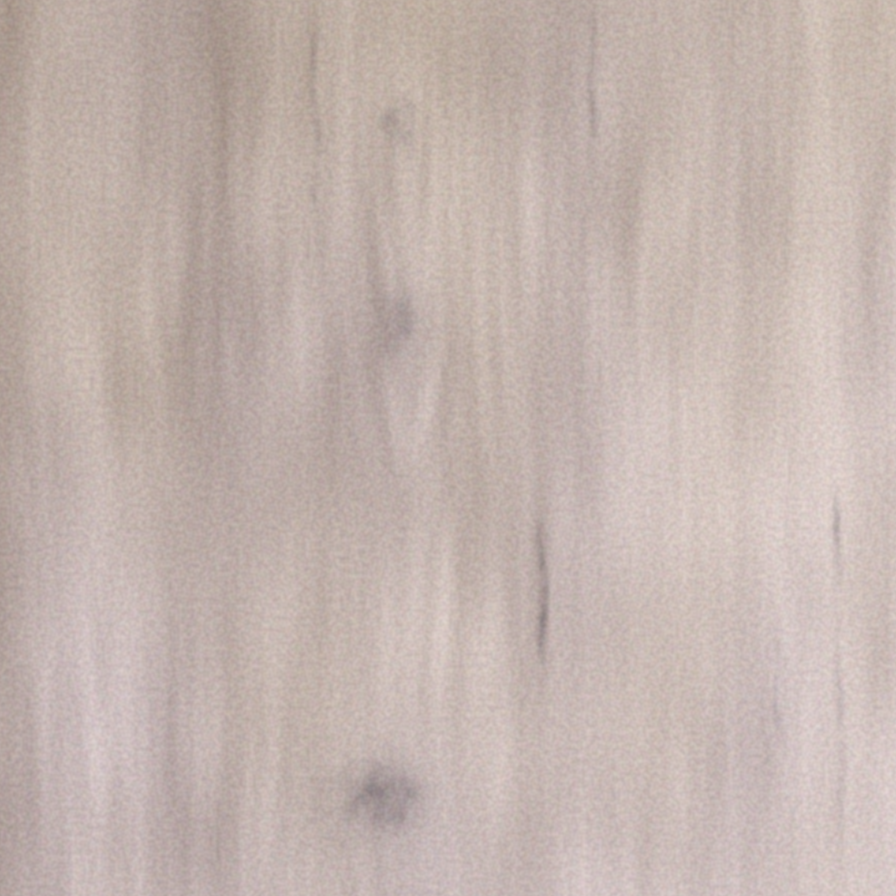
Give the GLSL for this texture, as a Shadertoy shader.

```glsl
// Pale whitewashed wood board with vertical grain, soft knots and fine cracks.

vec2 gradientAt(vec2 cell) {
    vec3 h = fract(vec3(cell.xyx) * vec3(0.1031, 0.1030, 0.0973));
    h += dot(h, h.yzx + 33.33);
    float angle = 6.2832 * fract((h.x + h.y) * h.z);
    return vec2(cos(angle), sin(angle));
}

// Gradient noise, roughly -0.7 to 0.7
float noise(vec2 p) {
    vec2 i = floor(p), f = fract(p);
    vec2 u = f * f * f * (f * (f * 6.0 - 15.0) + 10.0);
    float a = dot(gradientAt(i), f);
    float b = dot(gradientAt(i + vec2(1, 0)), f - vec2(1, 0));
    float c = dot(gradientAt(i + vec2(0, 1)), f - vec2(0, 1));
    float d = dot(gradientAt(i + vec2(1, 1)), f - vec2(1, 1));
    return mix(mix(a, b, u.x), mix(c, d, u.x), u.y);
}

// Vertical fibres at three widths, the finer ones shorter and patchy
float fibres(vec2 p) {
    float patches = 1.0 + 1.3 * noise(p * vec2(5.0, 3.5) + 61.0);
    return 0.060 * noise(p * vec2(8.0, 1.2) + 3.7)
         + patches * (0.050 * noise(p * vec2(24.0, 3.0) + 17.3)
                    + 0.040 * noise(p * vec2(58.0, 6.0) + 41.9));
}

// Nested V-shaped growth lines around the knot axis
float cathedral(vec2 p) {
    float side = p.x - 0.455;
    float level = sqrt(side * side + 0.0001) - 0.17 * (p.y - 0.45);
    float mask = exp(-pow(side / 0.05, 2.0)) * smoothstep(0.38, 0.5, p.y)
               * (1.0 - smoothstep(0.75, 0.95, p.y));
    return mask * sin(level * 210.0 + 3.0 * noise(p * vec2(9.0, 5.0)));
}

// Smudged dark knots: centre in xy, radii in zw
float knots(vec2 p) {
    vec4 spots[4] = vec4[4](
        vec4(0.447, 0.860, 0.014, 0.026), vec4(0.450, 0.640, 0.022, 0.036),
        vec4(0.428, 0.112, 0.036, 0.030), vec4(0.400, 0.090, 0.110, 0.085));
    float strengths[4] = float[4](0.09, 0.10, 0.15, 0.035);
    vec2 ragged = 0.016 * vec2(noise(p * 34.0), noise(p * 34.0 + 50.0));
    float dark = 0.0;
    for (int i = 0; i < 4; i++) {
        vec2 d = (p + ragged - spots[i].xy) / spots[i].zw;
        float mottle = 1.0 + 0.9 * noise(p * vec2(52.0, 40.0) + float(i));
        dark += strengths[i] * mottle * exp(-dot(d, d));
    }
    return dark;
}

// Faint tapering cracks: centre in xy, half length, strength
float cracks(vec2 p) {
    vec4 lines[6] = vec4[6](
        vec4(0.606, 0.340, 0.110, 0.11), vec4(0.935, 0.400, 0.070, 0.11),
        vec4(0.660, 0.900, 0.120, 0.06), vec4(0.868, 0.240, 0.090, 0.06),
        vec4(0.352, 0.860, 0.200, 0.05), vec4(0.938, 0.180, 0.170, 0.05));
    float dark = 0.0;
    for (int i = 0; i < 6; i++) {
        vec2 d = p - lines[i].xy;
        d.x += 0.007 * noise(vec2(p.y * 16.0, float(i) * 7.3)) + 0.015 * d.y;
        float taper = 1.0 - smoothstep(0.2, 1.0, abs(d.y) / lines[i].z);
        float broken = 1.0 + 1.1 * noise(vec2(p.y * 30.0, float(i) * 3.1 + 0.4));
        dark += lines[i].w * taper * broken * exp(-pow(d.x / 0.005, 2.0));
    }
    return dark;
}

// Soft speckle with a little colour in it
vec3 speckle(vec2 p) {
    float grey = 0.044 * noise(p * 150.0) + 0.040 * noise(p * 240.0 + 9.0);
    vec3 tint = vec3(noise(p * 110.0 + 31.0), noise(p * 110.0 + 67.0),
                     noise(p * 110.0 + 93.0));
    return grey + 0.026 * tint;
}

void mainImage(out vec4 fragColor, in vec2 fragCoord) {
    vec2 p = fragCoord / iResolution.xy;

    // Fibres sway gently along the board
    vec2 q = p + vec2(0.018 * noise(p * vec2(2.5, 2.0) + 5.0), 0.0);

    // Light falls off to the left and the top
    float tone = 0.080 * (p.x - 0.5) - 0.050 * (p.y - 0.5);
    tone -= 0.05 * (1.0 - smoothstep(0.0, 0.05, q.x));
    tone += fibres(q);

    // Cloudy whitewash
    tone += 0.045 * noise(p * vec2(4.0, 3.0) + 23.0);
    tone += 0.030 * noise(p * vec2(13.0, 8.0) + 83.0);

    // Broad pale and brown bands
    tone -= 0.036 * exp(-pow((q.x - 0.25) / 0.05, 2.0)) * smoothstep(0.1, 0.7, p.y);
    tone -= 0.040 * exp(-pow((q.x - 0.83) / 0.035, 2.0)) * smoothstep(0.3, 0.7, p.y);
    tone += 0.028 * exp(-pow((q.x - 0.91) / 0.04, 2.0));
    tone += 0.020 * cathedral(p);

    // Tan towards the top, pinkish grey towards the bottom
    float warmth = 0.9 * (p.y - 0.5) + 0.8 * noise(q * vec2(7.0, 2.5) + 71.0);
    vec3 color = vec3(0.770, 0.710, 0.687) + tone * vec3(0.96, 1.0, 1.04);
    color += warmth * vec3(0.003, 0.002, -0.028);

    color -= (knots(p) + cracks(p)) * vec3(1.05, 1.0, 0.88);
    color += speckle(p);
    fragColor = vec4(clamp(color, 0.0, 1.0), 1.0);
}
```
